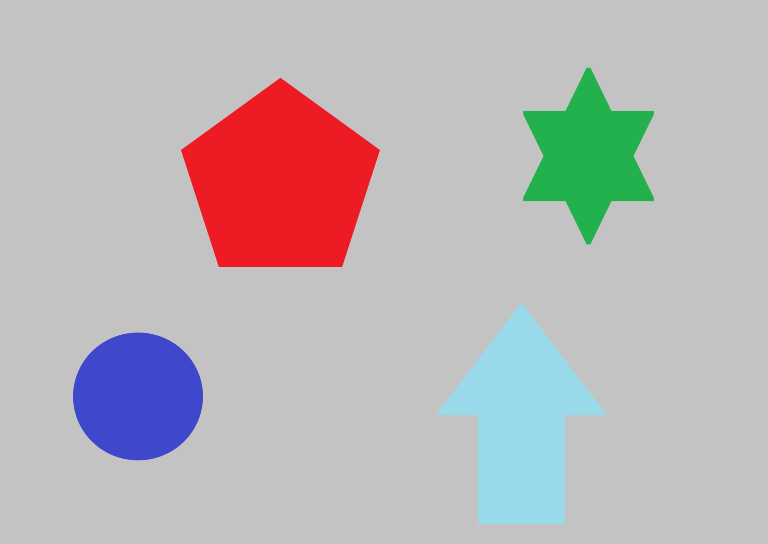
Reproduce this background procedurally as a Shadertoy shader.

```glsl
// Flat pentagon, six-pointed star, disc and up arrow on a plain grey ground.

// Signed distance to the line a-b, positive on the left of its direction
float sideOf(vec2 p, vec2 a, vec2 b) {
    vec2 e = normalize(b - a);
    return dot(p - a, vec2(-e.y, e.x));
}

// The shapes below are mirrored about x = 0
float pentagon(vec2 p) {
    p.x = abs(p.x);
    vec2 apex = vec2(0.0, 0.6048), shoulder = vec2(0.1296, 0.5111), foot = vec2(0.0803, 0.3594);
    return max(max(sideOf(p, apex, shoulder), sideOf(p, shoulder, foot)), foot.y - p.y);
}

// Union of two opposed triangles with blunted tips
float star(vec2 p) {
    vec2 q = abs(p) - vec2(0.0586, 0.0);
    vec2 slope = normalize(vec2(1.0, 0.49));
    float upward = dot(q, slope);
    float downward = max(dot(q, slope * vec2(1.0, -1.0)), q.y - 0.0586);
    vec2 tips = abs(p) - vec2(0.0850, 0.1146);
    return max(min(upward, downward), max(tips.x, tips.y));
}

float disc(vec2 p, vec2 radius) {
    return (length(p / radius) - 1.0) * radius.y;
}

float arrow(vec2 p) {
    p.x = abs(p.x);
    vec2 apex = vec2(0.0, 0.3132), barb = vec2(0.1116, 0.1671);
    float head = max(sideOf(p, apex, barb), barb.y - p.y);
    float shaft = max(p.x - 0.0566, max(0.0260 - p.y, p.y - 0.2));
    return min(head, shaft);
}

// Paints a shape over the colour with an edge about one pixel wide
vec3 paint(vec3 under, vec3 ink, float dist) {
    float soft = 0.5 / iResolution.x;
    return mix(ink, under, smoothstep(-soft, soft, dist));
}

void mainImage(out vec4 fragColor, in vec2 fragCoord) {
    // Canvas width is 1, height is 0.7057
    vec2 p = fragCoord / iResolution.xy * vec2(1.0, 0.7057);

    vec3 color = vec3(0.765);
    color = paint(color, vec3(0.929, 0.110, 0.141), pentagon(p - vec2(0.3652, 0.0)));
    color = paint(color, vec3(0.133, 0.694, 0.298), star(p - vec2(0.7663, 0.5033)));
    color = paint(color, vec3(0.247, 0.282, 0.800), disc(p - vec2(0.1797, 0.1914), vec2(0.0846, 0.0829)));
    color = paint(color, vec3(0.600, 0.851, 0.918), arrow(p - vec2(0.6790, 0.0)));
    fragColor = vec4(color, 1.0);
}
```
